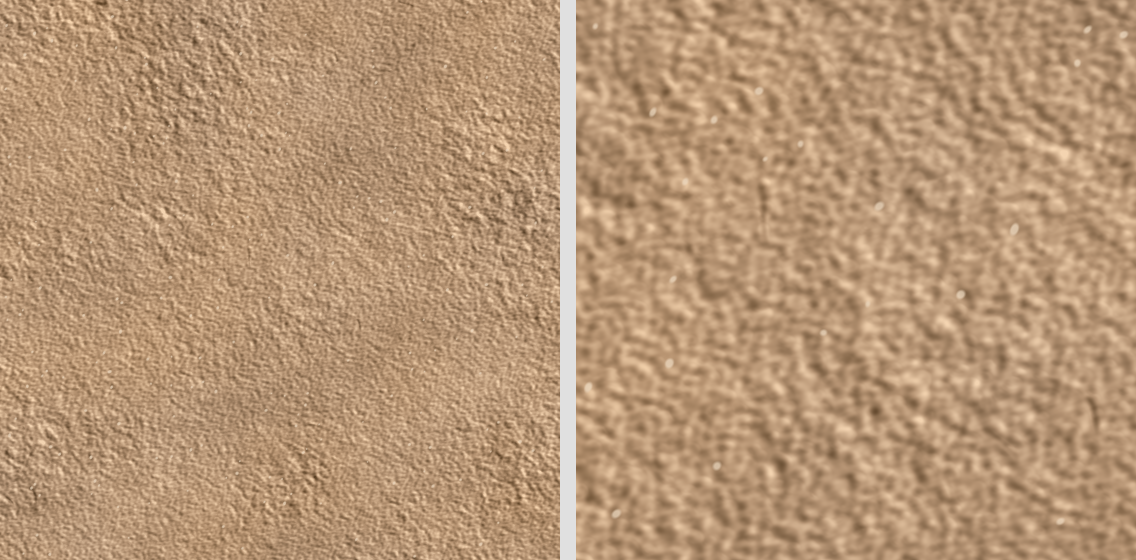
Left: the whole. Right: its middle third, enlarged.
Reproduce this texture procedurally as a WebGL 1 fragment shader.

```glsl
precision highp float;
// Dry, sandy brown earth with raking light, crumbly patches, broken cracks and pale grit.
uniform vec2 u_resolution;

// Tone ramp
const vec3 SHADOW_EARTH = vec3(0.51, 0.395, 0.28);
const vec3 MID_EARTH = vec3(0.71, 0.575, 0.447);
const vec3 LIT_EARTH = vec3(0.845, 0.715, 0.58);
const vec3 PALE_GRIT = vec3(0.92, 0.84, 0.74);
const vec3 WARM_SHIFT = vec3(0.012, 0.0, -0.016);
const float MID_TONE = 0.58;
const float MEAN_TONE = 0.61;
// Layers: x is cells across the canvas, y is strength
const vec2 FINE = vec2(190.0, 0.42);
const vec2 GRAIN = vec2(122.0, 0.46);
const vec2 CRUMB = vec2(72.0, 0.26);
const vec2 CLOD = vec2(38.0, 0.16);
const vec2 SMALL_PEBBLE = vec2(105.0, 0.20);
const vec2 LARGE_PEBBLE = vec2(60.0, 0.20);
const vec2 CRACK = vec2(15.0, 0.45);
const vec2 GRIT = vec2(100.0, 0.75);
const float CRACK_WIDTH = 0.07;
const float GRIT_SHARE = 0.025;
const vec2 STRETCH = vec2(0.72, 1.0);
const vec2 LIGHT_DIR = vec2(0.78, 0.62);

vec2 hash2(vec2 p) {
  vec3 q = fract(p.xyx * vec3(0.1031, 0.1030, 0.0973));
  q += dot(q, q.yzx + 33.33);
  return fract((q.xx + q.yz) * q.zy);
}

float cornerSlope(vec2 cell, vec2 offset) {
  return dot(normalize(hash2(cell) - 0.4999), offset);
}

// Gradient noise, roughly -0.7 to 0.7
float noise(vec2 p) {
  vec2 i = floor(p);
  vec2 f = p - i;
  vec2 w = f * f * f * (f * (f * 6.0 - 15.0) + 10.0);
  vec2 x = vec2(1.0, 0.0);
  float low = mix(cornerSlope(i, f), cornerSlope(i + x, f - x), w.x);
  float high = mix(cornerSlope(i + x.yx, f - x.yx), cornerSlope(i + 1.0, f - 1.0), w.x);
  return mix(low, high, w.y);
}

float fbm(vec2 p) {
  return noise(p) + 0.5 * noise(p * 2.1 + 17.3) + 0.25 * noise(p * 4.3 + 41.7);
}

vec2 rotate(vec2 p, float angle) {
  float c = cos(angle);
  float s = sin(angle);
  return vec2(c * p.x + s * p.y, c * p.y - s * p.x);
}

// Slope towards the light of bumps drawn out along the given angle
float relief(vec2 p, vec2 layer, float angle) {
  vec2 q = rotate(p, angle) * STRETCH * layer.x + layer.x;
  vec2 towardLight = rotate(LIGHT_DIR, angle) * 0.35;
  return layer.y * (noise(q - towardLight) - noise(q + towardLight));
}

// Overlapping lit grains, each with a short shadow away from the light
float pebbles(vec2 p, vec2 layer, float angle) {
  vec2 q = rotate(p, angle) * STRETCH * layer.x + layer.x;
  vec2 light = rotate(LIGHT_DIR, angle);
  float shade = 0.0;
  for (int k = 0; k < 9; k++) {
    float row = floor((float(k) + 0.5) / 3.0);
    vec2 cell = floor(q) + vec2(float(k) - 3.0 * row, row) - 1.0;
    vec2 traits = hash2(cell + 19.0);
    vec2 d = q - cell - hash2(cell);
    float radius = mix(0.22, 0.55, traits.x * traits.x);
    float shadow = 1.0 - smoothstep(radius * 0.5, radius * 1.3, length(d + light * 0.28));
    float cover = 1.0 - smoothstep(radius - 0.12, radius + 0.12, length(d));
    float face = 0.75 * dot(d, light) / radius + 0.9 * (traits.y - 0.4);
    shade = mix(shade - 0.5 * shadow, face, cover);
  }
  return layer.y * shade;
}

// Short dark lines, broken up and present only in some areas
float crack(vec2 p) {
  float line = abs(noise(rotate(p, -0.7) * STRETCH * CRACK.x + 5.2));
  float mask = smoothstep(0.12, 0.42, fbm(p * 6.0 + 63.1)) * smoothstep(-0.15, 0.2, noise(p * 42.0));
  return CRACK.y * mask * (1.0 - smoothstep(0.0, CRACK_WIDTH, line));
}

// Sparse bright grains, one at most in each cell
float grit(vec2 p, float pixel) {
  vec2 q = rotate(p, 0.9) * GRIT.x + 31.0;
  vec2 cell = floor(q);
  vec2 traits = hash2(cell + 7.0);
  vec2 d = q - cell - 0.4 - 0.2 * hash2(cell + 91.0);
  float edge = max(pixel * GRIT.x, 0.12);
  float dist = length(d * vec2(1.0, 1.3)) - mix(0.14, 0.34, traits.y);
  return GRIT.y * (1.0 - smoothstep(-edge, edge, dist)) * step(traits.x, GRIT_SHARE);
}

void main() {
  float pixel = 1.0 / min(u_resolution.x, u_resolution.y);
  vec2 p = gl_FragCoord.xy * pixel;
  vec2 warp = vec2(noise(p * 45.0 + 3.0), noise(p * 45.0 + 57.0));
  vec2 ground = p + warp * 0.003;
  // Smooth trodden areas against crumbly patches
  float rough = smoothstep(-0.3, 0.6, fbm(p * 3.2 + 11.4));
  float clumps = relief(ground, CRUMB, -0.95) + relief(ground, CLOD, -0.7) + pebbles(ground, LARGE_PEBBLE, -0.8);
  float tone = MEAN_TONE + mix(0.4, 1.8, rough) * clumps - crack(p + warp * 0.009);
  tone += relief(p, FINE, 0.4) + mix(0.8, 1.3, rough) * relief(ground, GRAIN, -0.5);
  tone += pebbles(ground, SMALL_PEBBLE, -0.3) + 0.18 * fbm(p * 5.0 + 29.0) + 0.15 * noise(p * 24.0 + 83.0);
  // Tone to colour, with pale grit on top
  tone = clamp(tone, -0.45, 1.35);
  vec3 color = mix(SHADOW_EARTH, MID_EARTH, min(tone / MID_TONE, 1.0));
  color = mix(color, LIT_EARTH, max((tone - MID_TONE) / (1.0 - MID_TONE), 0.0));
  color = mix(color + WARM_SHIFT * fbm(p * 4.0 + 71.0), PALE_GRIT, grit(ground, pixel));
  gl_FragColor = vec4(clamp(color, 0.0, 1.0), 1.0);
}
```
